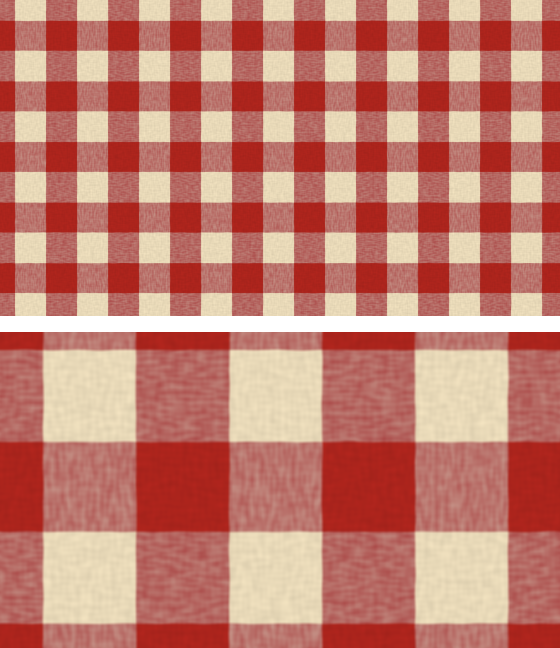
Top, the full canvas; bottom, a detail of the centre.
Reproduce this pattern procedurally as a WebGL 1 fragment shader.

```glsl
precision highp float;
// Woven gingham cloth: red and cream checks with half-tone crossings and fine fibres.

uniform vec2 u_resolution;

#define PERIOD vec2(0.1962, 0.1917)   // one repeat, in canvas heights
#define BAND_START vec2(0.1458, 0.0660) // first red band from the left and the top
#define BAND_SHARE vec2(0.500, 0.494) // part of a repeat that is red
#define EDGE_SOFTNESS 0.0022
#define EDGE_WOBBLE 0.0012
#define FIBRE_DENSITY 185.0
#define FIBRE_CONTRAST 0.26
#define PLAIN_CONTRAST 0.045
#define CREAM vec3(0.910, 0.850, 0.720)
#define RED vec3(0.670, 0.140, 0.110)
#define WARP_MIX vec3(0.710, 0.405, 0.383) // red warp over cream weft
#define WEFT_MIX vec3(0.730, 0.455, 0.427) // cream warp over red weft

vec2 gradientAt(vec2 cell) {
    vec3 h = fract(cell.xyx * vec3(0.1031, 0.1030, 0.0973));
    h += dot(h, h.yzx + 33.33);
    float angle = 6.28318 * fract((h.x + h.y) * h.z);
    return vec2(cos(angle), sin(angle));
}

// Gradient noise, roughly -0.7 to 0.7
float noise(vec2 p) {
    vec2 i = floor(p);
    vec2 f = p - i;
    vec2 u = f * f * f * (f * (f * 6.0 - 15.0) + 10.0);
    float a = dot(gradientAt(i), f);
    float b = dot(gradientAt(i + vec2(1.0, 0.0)), f - vec2(1.0, 0.0));
    float c = dot(gradientAt(i + vec2(0.0, 1.0)), f - vec2(0.0, 1.0));
    float d = dot(gradientAt(i + 1.0), f - 1.0);
    return mix(mix(a, b, u.x), mix(c, d, u.x), u.y);
}

// Coverage of the red bands along each axis
vec2 redBands(vec2 p, float softness) {
    vec2 halfWidth = 0.5 * BAND_SHARE * PERIOD;
    vec2 fromCentre = p - BAND_START - halfWidth;
    vec2 dist = abs(fract(fromCentre / PERIOD + 0.5) - 0.5) * PERIOD - halfWidth;
    return 1.0 - smoothstep(-softness, softness, dist);
}

void main() {
    vec2 p = gl_FragCoord.xy / u_resolution.y;
    p.y = 1.0 - p.y; // bands are measured from the top

    // Check layout, with slightly uneven edges
    vec2 wobble = vec2(noise(p.yx * vec2(38.0, 9.0)),
                       noise(p * vec2(38.0, 9.0) + 57.0));
    float softness = max(EDGE_SOFTNESS, 0.7 / u_resolution.y);
    vec2 red = redBands(p + EDGE_WOBBLE * wobble, softness);
    vec3 creamRow = mix(CREAM, WARP_MIX, red.x);
    vec3 redRow = mix(WEFT_MIX, RED, red.x);
    vec3 color = mix(creamRow, redRow, red.y);

    // Fibres run along both thread directions
    float warp = noise(p * FIBRE_DENSITY * vec2(1.0, 0.32) + 11.0);
    float weft = noise(p * FIBRE_DENSITY * vec2(0.36, 1.0) + 83.0);
    float slub = noise(p * vec2(70.0, 24.0) + 29.0);
    float crossing = red.x + red.y - 2.0 * red.x * red.y;
    float fibre = mix(weft, warp, 0.5 + 0.2 * (red.y - red.x)) + 0.2 * slub;

    // Crossings show both yarn colours; plain checks vary only in brightness
    color += crossing * FIBRE_CONTRAST * fibre * (CREAM - RED);
    color *= 1.0 + (1.0 - crossing) * PLAIN_CONTRAST * (warp + weft);

    gl_FragColor = vec4(clamp(color, 0.0, 1.0), 1.0);
}
```
